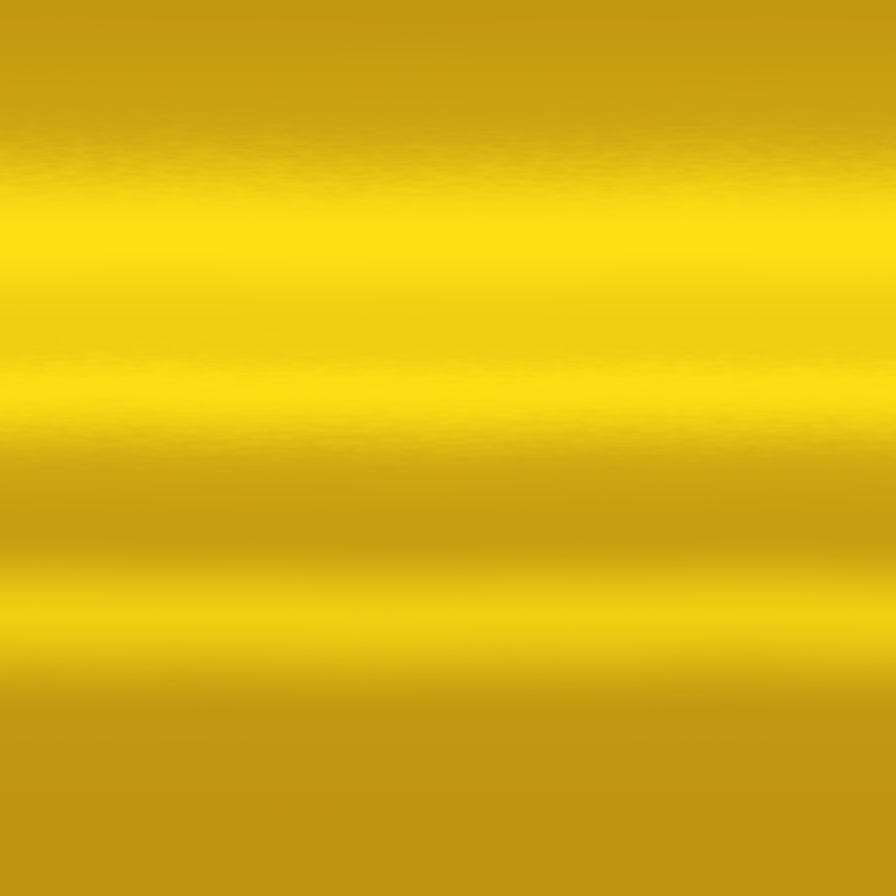
Reproduce this texture procedurally as a WebGL 2 fragment shader.

```glsl
#version 300 es
precision highp float;

#define DARK_GOLD vec3(0.750, 0.580, 0.065)
#define BRIGHT_GOLD vec3(0.998, 0.876, 0.080)
#define GRAIN_CELLS vec2(26.0, 170.0)
#define GRAIN_SHIFT 0.020
#define GRAIN_TONE 0.035
#define BAND_WAVE 0.0016

uniform vec2 u_resolution;
out vec4 outColor;

vec2 hash2(vec2 p) {
    vec3 q = fract(vec3(p.xyx) * vec3(0.1031, 0.1030, 0.0973));
    q += dot(q, q.yzx + 33.33);
    return fract((q.xx + q.yz) * q.zy);
}

// Distance to the nearest scattered cell point
float cellular(vec2 p) {
    vec2 cell = floor(p);
    vec2 local = fract(p);
    float nearest = 4.0;
    for (int y = -1; y <= 1; y++) {
        for (int x = -1; x <= 1; x++) {
            vec2 offset = vec2(x, y);
            vec2 delta = offset + hash2(cell + offset) - local;
            nearest = min(nearest, dot(delta, delta));
        }
    }
    return sqrt(nearest);
}

// Layered horizontal streaks, roughly centred on zero
float brushedGrain(vec2 p) {
    float sum = 0.0;
    float weight = 0.55;
    vec2 scale = GRAIN_CELLS;
    for (int i = 0; i < 3; i++) {
        sum += weight * (cellular(p * scale + float(i) * 17.3) - 0.45);
        scale *= vec2(1.9, 1.35);
        weight *= 0.6;
    }
    return sum;
}

// Reflected light, with depth measured downward from the top
float bandTone(float depth) {
    float tone = 0.05 + 0.15 * smoothstep(0.0, 0.14, depth);
    tone += 0.80 * smoothstep(0.12, 0.26, depth);
    tone -= 0.24 * smoothstep(0.27, 0.36, depth);
    tone += 0.21 * smoothstep(0.385, 0.43, depth);
    tone -= 0.74 * smoothstep(0.435, 0.535, depth);
    tone -= 0.11 * smoothstep(0.52, 0.59, depth);
    tone += 0.65 * smoothstep(0.595, 0.69, depth);
    tone -= 0.72 * smoothstep(0.685, 0.80, depth);
    return tone - 0.05 * smoothstep(0.78, 0.92, depth);
}

void main() {
    vec2 uv = gl_FragCoord.xy / u_resolution;
    float depth = 1.0 - uv.y;

    // Grain gathers on the upper band edges and fades below
    float roughness = smoothstep(0.08, 0.17, depth) * (1.0 - smoothstep(0.20, 0.26, depth));
    roughness += smoothstep(0.34, 0.40, depth) * (1.0 - smoothstep(0.50, 0.58, depth));
    roughness += 0.25 * smoothstep(0.64, 0.70, depth) * (1.0 - smoothstep(0.78, 0.86, depth));
    roughness = 0.06 + 0.94 * roughness;

    // Slow waves and fine streaks bend the bands
    float grain = brushedGrain(uv) * roughness;
    float wave = sin(uv.x * 9.0 + 0.6) + 0.6 * sin(uv.x * 23.0 + depth * 11.0);
    float tone = bandTone(depth + GRAIN_SHIFT * grain + BAND_WAVE * wave);
    tone += GRAIN_TONE * grain;

    outColor = vec4(mix(DARK_GOLD, BRIGHT_GOLD, clamp(tone, 0.0, 1.0)), 1.0);
}
```
